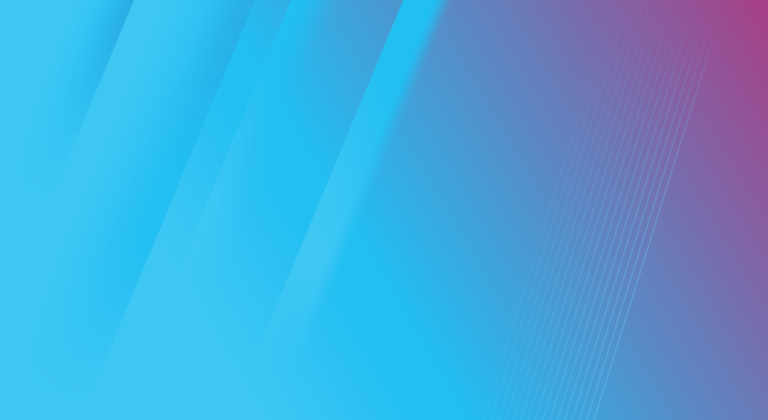
This background is drawn by a Shadertoy shader. Its source:

```glsl
// Diagonal cyan-to-magenta gradient crossed by slanted translucent panels
// and a fan of fine parallel lines. Panels are measured by the place where
// their slanted edge meets the top; one unit is the canvas height.

const vec3 LIGHT = vec3(0.245, 0.780, 0.953);
const vec3 CYAN = vec3(0.130, 0.748, 0.950);
const vec3 DEEP = vec3(0.165, 0.680, 0.900);
const vec3 MAGENTA = vec3(0.660, 0.245, 0.525);

const float PANEL_SLANT = 0.415;
const float LINE_SLANT = 0.312;
const float LINE_COUNT = 16.0;

// Horizontal position of p after sliding it along the slant to the top.
float topPosition(vec2 p, float slant) {
    return p.x + slant * (1.0 - p.y);
}

// Smoothed step, one pixel wide.
float edge(float d, float pixel) {
    return smoothstep(-0.6 * pixel, 0.6 * pixel, d);
}

vec3 backdrop(vec2 p) {
    float t = dot(p, vec2(0.86, 0.51));
    vec3 cool = mix(LIGHT, CYAN, smoothstep(0.50, 0.93, t));
    return mix(cool, MAGENTA, clamp((t - 0.955) / 1.125, 0.0, 1.0));
}

// Light panel whose right side darkens towards its edge.
vec3 shadedPanel(vec3 under, vec2 p, float right, float width, float fadeEnd, float pixel) {
    float d = right - topPosition(p, PANEL_SLANT);
    float shade = 1.0 - smoothstep(0.0, width, d);
    shade *= smoothstep(fadeEnd, fadeEnd + 0.5, p.y);
    vec3 shadow = mix(CYAN, DEEP, smoothstep(0.55, 1.0, p.y) * (1.0 - smoothstep(0.0, 0.6 * width, d)));
    return mix(under, mix(LIGHT, shadow, shade), edge(d, pixel));
}

// Bright strip with a crisp left side and a soft right side.
vec3 brightStrip(vec3 under, vec2 p, float left, float solid, float width, float fadeEnd, float pixel) {
    float d = topPosition(p, PANEL_SLANT) - left;
    float cover = edge(d, pixel) * (1.0 - smoothstep(solid, width, d));
    cover *= smoothstep(fadeEnd, fadeEnd + 0.35, p.y);
    vec3 glow = mix(LIGHT, CYAN, smoothstep(0.45, 0.95, p.y + 1.5 * d));
    return mix(under, glow, cover);
}

// Opacity of the evenly spaced fine lines.
float fineLines(vec2 p, float start, float spacing, float pixel) {
    float cell = (topPosition(p, LINE_SLANT) - start) / spacing;
    float index = floor(cell + 0.5);
    float inside = step(0.0, index) * step(index, LINE_COUNT - 1.0);
    float d = abs(cell - index) * spacing;
    float stroke = 1.0 - smoothstep(0.0004, 0.0012 + pixel, d);
    float along = index / (LINE_COUNT - 1.0);
    float fade = mix(0.13, 0.36, along) * mix(1.0, 0.3, smoothstep(0.3, 1.0, p.y));
    fade *= 1.0 - along * smoothstep(0.78, 0.98, p.y);
    return inside * stroke * fade;
}

void mainImage(out vec4 fragColor, in vec2 fragCoord) {
    float pixel = 1.0 / iResolution.y;
    vec2 p = fragCoord * pixel;
    vec3 color = backdrop(p);

    // Bright strips in the middle
    color = brightStrip(color, p, 0.693, 0.01, 0.125, 0.15, pixel);
    color = brightStrip(color, p, 0.960, 0.07, 0.122, 0.03, pixel);

    // Shaded panels stacked on the left
    color = shadedPanel(color, p, 0.607, 0.24, 0.0, pixel);
    color = shadedPanel(color, p, 0.319, 0.15, 0.48, pixel);

    // Fine lines on the right
    color = mix(color, vec3(0.40, 0.76, 0.94), fineLines(p, 1.464, 0.0175, pixel));

    fragColor = vec4(color, 1.0);
}
```
